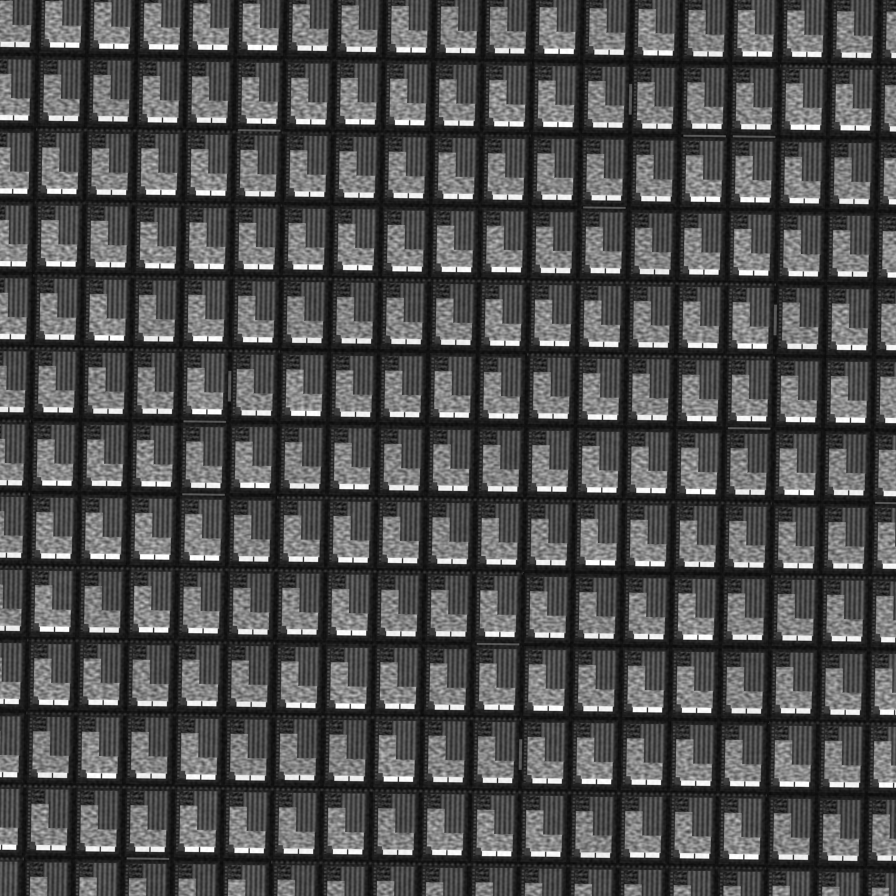
A Shadertoy shader for this pattern:

```glsl
#define GRID vec2(18.1, 12.28)
#define ORIGIN vec2(0.0415, 0.061)
#define SKEW vec2(0.0168, -0.0125)
#define GROUND 0.105
#define STRIPE_TONE 0.285
#define LOGIC_TONE 0.53
#define PAD_TONE 0.96
#define STRIPE_COUNT 10.0
#define JITTER 0.012
#define GRAIN 0.05
#define SCRATCH_RATE 0.025

float hash(vec2 p) {
    vec3 q = fract(p.xyx * vec3(0.1031, 0.1030, 0.0973));
    q += dot(q, q.yzx + 33.33);
    return fract((q.x + q.y) * q.z);
}

float cornerSlope(vec2 corner, vec2 offset) {
    float angle = 6.2832 * hash(corner);
    return dot(vec2(cos(angle), sin(angle)), offset);
}

float gradientNoise(vec2 p) {
    vec2 i = floor(p), f = p - i;
    vec2 u = f * f * f * (f * (f * 6.0 - 15.0) + 10.0);
    vec2 e = vec2(1.0, 0.0);
    float low = mix(cornerSlope(i, f), cornerSlope(i + e, f - e), u.x);
    float high = mix(cornerSlope(i + e.yx, f - e.yx), cornerSlope(i + 1.0, f - 1.0), u.x);
    return mix(low, high, u.y);
}

// Soft coverage of an axis-aligned rectangle
float box(vec2 p, vec2 lo, vec2 hi, vec2 soft) {
    vec2 c = smoothstep(-soft, soft, p - lo) * smoothstep(-soft, soft, hi - p);
    return c.x * c.y;
}

// One die: x to the right, y downward, both from 0 to 1
float die(vec2 p, vec2 id, vec2 soft) {
    float tone = GROUND + 0.05 * gradientNoise(p * vec2(14.0, 20.0));
    tone += 0.035 * box(p, vec2(0.07, 0.05), vec2(0.93, 0.94), soft);

    // Contacts along the left edge
    float contacts = 0.5 + 0.5 * cos(p.y * 125.0);
    tone += 0.14 * contacts * box(p, vec2(0.07, 0.08), vec2(0.12, 0.90), soft);

    // Striped block
    float stripes = STRIPE_TONE + 0.085 * cos(6.2832 * STRIPE_COUNT * (p.x - 0.45));
    stripes += 0.03 * gradientNoise(p * vec2(3.0, 8.0) + id * 7.0);
    tone = mix(tone, stripes, box(p, vec2(0.40, 0.07), vec2(0.90, 0.61), soft));

    // Dark register block
    float registers = 0.18 + 0.16 * gradientNoise(p * vec2(17.0, 31.0));
    registers += 0.05 * cos(p.y * 90.0);
    tone = mix(tone, registers, box(p, vec2(0.14, 0.07), vec2(0.40, 0.28), soft));

    // Mottled L-shaped block
    float mottle = 0.24 * gradientNoise(p * vec2(8.0, 18.0) + 3.7)
                 + 0.22 * gradientNoise(p * vec2(11.0, 25.0) + id * 19.3);
    float upright = box(p, vec2(0.14, 0.27), vec2(0.49, 0.84), soft);
    float foot = box(p, vec2(0.14, 0.60), vec2(0.87, 0.84), soft);
    tone = mix(tone, LOGIC_TONE + mottle, max(upright, foot));
    tone = mix(tone, 0.24, box(p, vec2(0.12, 0.79), vec2(0.23, 0.89), soft));

    // Paired bright pads
    for (int i = 0; i < 2; i++) {
        float left = 0.25 + 0.31 * float(i);
        tone = mix(tone, PAD_TONE, box(p, vec2(left, 0.832), vec2(left + 0.285, 0.905), soft));
    }
    return tone;
}

// Lanes between dies, with dotted marks and rare scratches
float lanes(vec2 g, float tone, vec2 soft) {
    vec2 nearest = floor(g + 0.5);
    vec2 across = g - nearest;
    vec2 along = fract(g);
    vec2 cell = floor(g);
    vec2 lane = 1.0 - smoothstep(vec2(0.022, 0.012), vec2(0.022, 0.012) + 2.0 * soft, abs(across));
    tone = mix(tone, 0.06, 0.85 * max(lane.x, lane.y));

    float dots = 0.5 + 0.5 * cos(g.x * 6.2832 * 9.0);
    float strength = smoothstep(0.2, 0.9, hash(vec2(floor(g.x / 5.0), nearest.y) + 4.0));
    float dotRow = 1.0 - smoothstep(0.0, 0.012 + 2.0 * soft.y, abs(across.y - 0.026));
    tone += 0.15 * dots * strength * dotRow;

    float flat_ = step(hash(vec2(cell.x, nearest.y) + 61.0), SCRATCH_RATE);
    float upright = step(hash(vec2(nearest.x, cell.y) + 137.0), 0.5 * SCRATCH_RATE);
    flat_ *= box(vec2(along.x, across.y), vec2(0.08, -0.014), vec2(0.94, 0.014), soft);
    upright *= box(vec2(across.x, along.y), vec2(-0.03, 0.3), vec2(0.03, 0.72), soft);
    return mix(tone, 0.42, 0.8 * max(flat_, upright));
}

void mainImage(out vec4 fragColor, in vec2 fragCoord) {
    vec2 p = fragCoord / iResolution.y;
    p.y = 1.0 - p.y;

    // Slightly turned lattice
    vec2 q = p - ORIGIN;
    vec2 g = (q + SKEW * q.yx) * GRID;
    vec2 soft = GRID * max(0.7 / iResolution.y, 0.0009);

    vec2 id = floor(g);
    vec2 shift = JITTER * (vec2(hash(id + 23.0), hash(id + 71.0)) - 0.5);
    float tone = die(fract(g) + shift, id, soft);
    tone *= 0.96 + 0.08 * hash(id + 11.0);
    tone = lanes(g, tone, soft);
    tone += GRAIN * gradientNoise(p * 260.0);
    fragColor = vec4(vec3(clamp(tone, 0.0, 1.0)), 1.0);
}
```
